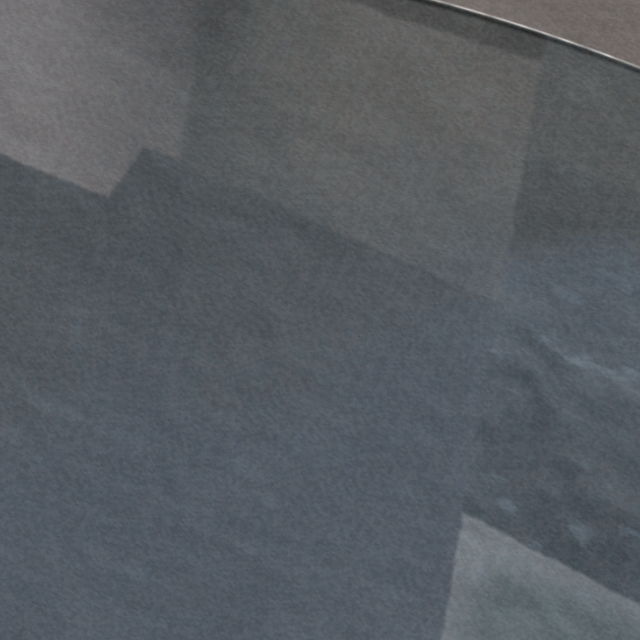
Reproduce this texture procedurally as a WebGL 1 fragment shader.

```glsl
precision highp float;
// Worn slate floor: large overlapping slabs cut out by half-planes with soft,
// ragged edges, tinted by gentle gradients, then covered with slanted cleft
// streaks, cloudy mottling and a fine stone grain.
uniform vec2 u_resolution;

float hash(vec2 p) {
  return fract(sin(dot(p, vec2(127.1, 311.7))) * 43758.5453);
}

float noise(vec2 p) {
  vec2 i = floor(p), f = fract(p);
  f = f * f * (3.0 - 2.0 * f);
  return mix(mix(hash(i), hash(i + vec2(1.0, 0.0)), f.x),
             mix(hash(i + vec2(0.0, 1.0)), hash(i + 1.0), f.x), f.y);
}

float fbm(vec2 p) {
  float sum = 0.0, amp = 0.5;
  for (int i = 0; i < 5; i++) {
    sum += amp * noise(p);
    p = mat2(0.8, 0.6, -0.6, 0.8) * p * 2.03 + 7.3;
    amp *= 0.5;
  }
  return sum;
}

// Signed distance to the line a-b, positive on its left side.
float lineSide(vec2 p, vec2 a, vec2 b) {
  vec2 d = normalize(b - a);
  return d.x * (p.y - a.y) - d.y * (p.x - a.x);
}

float cover(float d, float softness) {
  return smoothstep(-softness, softness, d);
}

void main() {
  vec2 uv = gl_FragCoord.xy / u_resolution;
  // Axes along and across the slanted cleft of the stone
  vec2 slant = vec2(0.88 * uv.x - 0.47 * uv.y, 0.47 * uv.x + 0.88 * uv.y);
  float cloud = fbm(uv * 5.0 + 3.0) - 0.48;
  float cleft = fbm(slant * vec2(14.0, 34.0) + cloud * 2.0) - 0.48;

  // Ragged copy of the position for the slab edges
  vec2 p = uv + 0.010 * (vec2(fbm(uv * 40.0), fbm(uv * 40.0 + 19.0)) - 0.48);

  // Main slab: blue below, neutral and darker towards the upper left
  vec3 color = mix(vec3(0.328, 0.358, 0.393), vec3(0.310, 0.330, 0.345),
                   smoothstep(0.25, 0.68, uv.y - 0.25 * (uv.x - 0.35) + 0.3 * cloud));

  // Upper slab, warmer towards the top, its seam fading to the left
  float seam = lineSide(p, vec2(0.28, 0.746), vec2(0.781, 0.525));
  float rightSeam = lineSide(p, vec2(0.846, 0.902), vec2(0.69, 0.0));
  vec3 warmSlab = mix(vec3(0.345, 0.368, 0.388), vec3(0.372, 0.372, 0.368),
                      smoothstep(0.55, 0.90, uv.y + 0.25 * cloud));
  warmSlab = mix(vec3(0.325, 0.340, 0.347), warmSlab, smoothstep(0.22, 0.58, uv.x));
  color = mix(color, warmSlab, cover(seam, mix(0.012, 0.004, smoothstep(0.3, 0.55, uv.x))));

  // Pale slab at the upper left with a notched lower edge
  float notch = min(lineSide(p, vec2(0.0, 0.759), vec2(0.17, 0.691)),
                    lineSide(p, vec2(0.17, 0.691), vec2(0.221, 0.766)));
  float paleSide = lineSide(p, vec2(0.28, 0.746), vec2(0.30, 0.876));
  float pale = cover(max(notch, seam), 0.005) * cover(paleSide, 0.009);
  vec3 paleColor = mix(vec3(0.455, 0.447, 0.455), vec3(0.380, 0.385, 0.393),
                       smoothstep(0.03, 0.30, uv.x));
  float paleTop = lineSide(p, vec2(0.156, 0.935), vec2(0.30, 0.876));
  paleColor -= 0.025 * cover(paleTop, 0.007) * smoothstep(0.06, 0.2, uv.x);
  color = mix(color, paleColor, pale);
  vec2 shade = (uv - vec2(0.34, 1.0)) / vec2(0.06, 0.10);
  color -= 0.05 * exp(-dot(shade, shade));

  // Dark slab below the border strip
  float darkSlab = lineSide(p, vec2(0.534, 1.0), vec2(0.846, 0.902));
  color = mix(color, vec3(0.300, 0.302, 0.302), cover(darkSlab, 0.005));

  // Right-hand slabs, their seam softer lower down
  vec3 rightColor = mix(vec3(0.306, 0.334, 0.362), vec3(0.335, 0.366, 0.398),
                        smoothstep(0.22, 0.52, uv.y + 0.2 * cloud));
  rightColor = mix(rightColor, vec3(0.312, 0.325, 0.332),
                   smoothstep(0.58, 0.68, uv.y + 0.2 * cloud));
  float rightStep = lineSide(p, vec2(0.846, 0.75), vec2(1.0, 0.70));
  rightColor = mix(rightColor, vec3(0.335, 0.345, 0.348), cover(rightStep, 0.006));
  float right = cover(rightSeam, mix(0.011, 0.005, smoothstep(0.45, 0.7, uv.y)));
  color = mix(color, rightColor, right);
  color += 0.014 * exp(-abs(rightSeam + 0.008) * 70.0) * smoothstep(0.95, 0.5, uv.y);

  // Cleft streaks, stronger on the lower right, and mottling
  float rough = right * smoothstep(0.62, 0.45, uv.y);
  color += (0.050 + 0.060 * rough) * cleft + 0.025 * cloud;
  float chips = smoothstep(0.62, 0.76, fbm(slant * vec2(15.0, 36.0) + 41.0));
  color += vec3(0.035, 0.045, 0.050) * chips * (0.35 + rough);

  // Pale corner slab with a worn rim and a teal, darker middle
  float rim = min(lineSide(p, vec2(1.0, 0.056), vec2(0.723, 0.2)),
                  lineSide(p, vec2(0.723, 0.2), vec2(0.69, 0.0)));
  vec3 cornerColor = mix(vec3(0.435, 0.463, 0.487), vec3(0.372, 0.412, 0.430),
                         smoothstep(0.01, 0.075, rim + 0.1 * cloud));
  cornerColor += 0.025 * exp(-abs(rim) * 150.0) + 0.10 * cleft;
  color = mix(color, cornerColor, cover(rim, 0.005));

  // Border strip: brown stone, dark gap and a thin, bowed, broken bright trim
  float strip = lineSide(uv, vec2(0.67, 1.002), vec2(1.0, 0.894));
  strip -= 0.18 * (uv.x - 0.67) * (1.0 - uv.x);
  vec3 brown = vec3(0.445, 0.420, 0.408) + 0.07 * cleft;
  color = mix(color, brown, cover(strip, 0.002));
  color -= 0.13 * exp(-pow((strip + 0.006) / 0.004, 2.0));
  float glint = 0.35 + 0.8 * noise(vec2(uv.x * 60.0, 4.0));
  color += 0.38 * glint * exp(-pow(strip / 0.002, 2.0));

  // Fine grain, slightly stretched along the slant, with a faint colour tint
  float grain = noise(slant * vec2(170.0, 260.0)) + 0.6 * noise(uv * 390.0) - 0.8;
  float tint = noise(uv * 110.0 + 60.0) - 0.5;
  color += 0.047 * grain + 0.012 * tint * vec3(1.0, -0.2, -0.8);
  gl_FragColor = vec4(clamp(color, 0.0, 1.0), 1.0);
}
```
